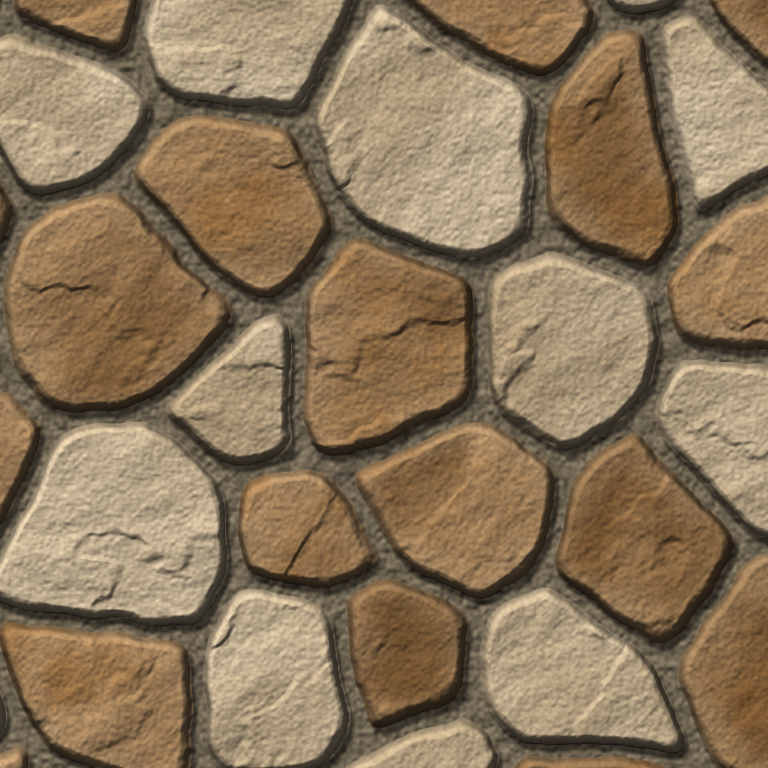
Write a Shadertoy shader that draws this texture.

```glsl
// Fieldstone wall: cream and brown stones set in grey mortar.
// A warped power diagram gives the stones, smooth minimums round their corners,
// and a height field of layered noise is lit from the upper left.

const float CELLS = 4.4;      // stone sites across the canvas
const float ROUNDING = 22.0;  // higher keeps the corners sharper

float hash(vec2 p) {
    vec3 q = fract(p.xyx * 0.1031);
    q += dot(q, q.yzx + 33.33);
    return fract((q.x + q.y) * q.z);
}

float noise(vec2 p) {
    vec2 i = floor(p), f = fract(p);
    f = f * f * (3.0 - 2.0 * f);
    return mix(mix(hash(i), hash(i + vec2(1, 0)), f.x),
               mix(hash(i + vec2(0, 1)), hash(i + vec2(1, 1)), f.x), f.y);
}

float fbm(vec2 p) {
    float sum = 0.0, amp = 0.5;
    for (int i = 0; i < 5; i++) {
        sum += amp * noise(p);
        p = mat2(1.6, 1.2, -1.2, 1.6) * p + 17.3;
        amp *= 0.5;
    }
    return sum;
}

vec2 site(vec2 id) {
    return id + 0.5 + 0.8 * (vec2(hash(id + 11.0), hash(id + 53.0)) - 0.5);
}

float weight(vec2 id) { return 0.3 * hash(id + 91.0); }

// x: distance inside the stone outline (negative in mortar), yz: stone id
vec3 stoneAt(vec2 p) {
    vec2 q = p + 0.04 * (vec2(noise(p * 5.0), noise(p * 5.0 + 37.0)) - 0.5);
    q += 0.008 * (vec2(noise(p * 26.0), noise(p * 26.0 + 19.0)) - 0.5);
    q *= CELLS;
    vec2 base = floor(q), home = base, toHome = vec2(0);
    float nearest = 1e3;
    for (int y = -2; y <= 2; y++)
    for (int x = -2; x <= 2; x++) {
        vec2 id = base + vec2(x, y), d = site(id) - q;
        float power = dot(d, d) - weight(id);
        if (power < nearest) { nearest = power; home = id; toHome = d; }
    }
    float sum = 1e-20;
    for (int y = -2; y <= 2; y++)
    for (int x = -2; x <= 2; x++) {
        vec2 id = base + vec2(x, y), d = site(id) - q;
        if (id == home) continue;
        float gap = (dot(d, d) - weight(id) - nearest) / (2.0 * length(d - toHome));
        sum += exp(-ROUNDING * gap);
    }
    float edge = -log(sum) / (ROUNDING * CELLS) - 0.0085;
    return vec3(edge + 0.002 * (noise(p * 70.0) - 0.5), home);
}

// Every stone gets its own grain direction and noise offset
vec2 grainSpace(vec2 p, vec2 id) {
    float a = 0.6 + 1.2 * (hash(id + 7.0) - 0.5);
    return mat2(cos(a), -sin(a), sin(a), cos(a)) * p * vec2(1.0, 1.5) + 9.0 * hash(id + 3.0);
}

float height(vec2 p, vec3 stone) {
    vec2 g = grainSpace(p, stone.yz);
    float inside = smoothstep(0.0, 0.008, stone.x);
    float bevel = 0.010 * smoothstep(-0.001, 0.014, stone.x);
    float ledge = 0.0035 * smoothstep(0.52, 0.58, fbm(g * 5.0));
    float relief = 0.011 * fbm(g * 11.0) + 0.0009 * noise(p * 190.0);
    float mortar = 0.0022 * noise(p * 150.0) + 0.003 * noise(p * 60.0);
    return bevel + mix(mortar, ledge + relief, inside);
}

vec3 stoneColor(vec2 p, vec3 stone) {
    vec2 id = stone.yz, g = grainSpace(p, id);
    float checker = mod(id.x + id.y, 2.0);
    float cream = step(0.56, 0.5 * hash(id + 29.0) + 0.5 * checker);
    float blotch = smoothstep(0.28, 0.70, fbm(g * 4.5 + 5.0));
    float tint = hash(id + 71.0);

    vec3 sand = mix(vec3(0.63, 0.55, 0.43), vec3(0.77, 0.70, 0.59), 0.6 * blotch + 0.4 * tint);
    vec3 brown = mix(vec3(0.43, 0.31, 0.18), vec3(0.64, 0.51, 0.36), 0.65 * blotch + 0.35 * tint);
    float rim = 1.0 - smoothstep(0.0, 0.05, stone.x + 0.03 * (noise(p * 18.0) - 0.5));
    brown = mix(brown, vec3(0.64, 0.53, 0.40), 0.5 * rim);
    float rust = smoothstep(0.55, 0.75, fbm(p * 7.0 + 41.0));
    brown = mix(brown, vec3(0.52, 0.35, 0.17), 0.5 * rust);
    return mix(brown, sand, cream);
}

void mainImage(out vec4 fragColor, in vec2 fragCoord) {
    vec2 p = fragCoord / iResolution.y;
    vec3 stone = stoneAt(p);

    // Surface slope and light
    vec2 e = vec2(0.0015, 0.0);
    float h = height(p, stone);
    vec2 slope = vec2(height(p + e.xy, stoneAt(p + e.xy)) - h,
                      height(p + e.yx, stoneAt(p + e.yx)) - h) / e.x;
    vec3 light = normalize(vec3(-0.35, 0.65, 0.9));
    float shade = dot(normalize(vec3(-slope, 1.0)), light) / light.z;
    shade = clamp(shade, 0.35, 1.28);

    // Mortar, darkened where the stone above it throws a shadow
    float shadow = smoothstep(-0.003, 0.004, stoneAt(p + vec2(-0.005, 0.010)).x);
    vec3 mortar = vec3(0.43, 0.39, 0.32) * (0.85 + 0.3 * noise(p * 210.0));
    mortar *= 1.0 - 0.5 * shadow;

    // Stone, with fine speckle and darker seams at the outline
    vec3 rock = stoneColor(p, stone) * (0.94 + 0.12 * noise(p * 240.0));
    rock *= mix(0.72, 1.0, smoothstep(0.0, 0.010, stone.x));

    vec3 color = mix(mortar, rock, smoothstep(-0.001, 0.002, stone.x)) * shade;
    fragColor = vec4(clamp(color, 0.0, 1.0), 1.0);
}
```
